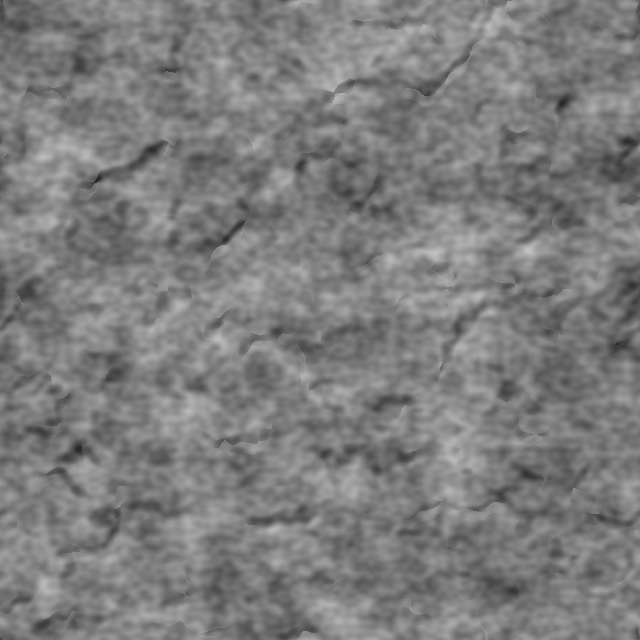
Give the GLSL for this texture, as a Shadertoy shader.

```glsl
#define BASE_GREY 0.502
#define ROUGHNESS 0.128
#define PATCH_COUNT 4.0
#define OCTAVE_STEP 1.75
#define CRACK_CELLS 8.0
#define CRACK_WIDTH 0.13
#define CRACK_DEPTH 0.20
#define LIP_LIGHT 0.07
#define PIT_DEPTH 0.16
#define WARP 0.022
#define CRACK_NORMAL vec2(-0.5, 0.866)

// Integer hash of a cell, two values in 0..1
vec2 hash2(vec2 cell, float seed) {
    uvec3 q = uvec3(cell, seed) * uvec3(1597u, 3571u, 7919u);
    uint h = (q.x ^ (q.y << 9) ^ q.z) * 73244475u;
    h = (h ^ (h >> 16)) * 73244475u + q.y;
    h = (h ^ (h >> 15)) * 73244475u;
    h ^= h >> 16;
    return vec2(h & 65535u, h >> 16) / 65535.0;
}

float cornerSlope(vec2 cell, vec2 offset, vec2 period, float seed) {
    float angle = 6.28319 * hash2(mod(cell, period), seed).x;
    return dot(vec2(cos(angle), sin(angle)), offset);
}

// Gradient noise that wraps after a whole number of cells
float noise(vec2 uv, vec2 period, float seed) {
    vec2 p = uv * period + hash2(vec2(3.0, 5.0), seed);
    vec2 cell = floor(p), f = p - cell;
    vec2 s = f * f * f * (f * (f * 6.0 - 15.0) + 10.0);
    vec2 e = vec2(1.0, 0.0);
    float low = mix(cornerSlope(cell, f, period, seed),
                    cornerSlope(cell + e.xy, f - e.xy, period, seed), s.x);
    float high = mix(cornerSlope(cell + e.yx, f - e.yx, period, seed),
                     cornerSlope(cell + e.xx, f - e.xx, period, seed), s.x);
    return mix(low, high, s.y);
}

// Cellular borders, kept mostly where they rise to the right
float cracks(vec2 uv, float cells, float seed) {
    vec2 p = uv * cells, home = floor(p);
    vec2 near = vec2(9.0), next = vec2(9.0);
    for (int y = -2; y <= 2; y++)
    for (int x = -2; x <= 2; x++) {
        vec2 cell = home + vec2(x, y);
        vec2 r = cell + hash2(mod(cell, cells), seed) - p;
        if (dot(r, r) < dot(near, near)) { next = near; near = r; }
        else if (dot(r, r) < dot(next, next)) next = r;
    }
    vec2 normal = normalize(next - near);
    float edge = dot(0.5 * (near + next), normal);
    float facing = smoothstep(0.35, 0.95, abs(dot(normal, CRACK_NORMAL)));
    float width = CRACK_WIDTH * cells / CRACK_CELLS;
    return facing * (1.0 - smoothstep(0.0, width, edge));
}

// Broken cracks at two scales
float fissures(vec2 uv) {
    vec2 bend = vec2(noise(uv, vec2(14.0), 21.0), noise(uv, vec2(14.0), 22.0));
    vec2 ragged = vec2(noise(uv, vec2(38.0), 23.0), noise(uv, vec2(38.0), 24.0));
    vec2 w = uv + WARP * (bend + 0.55 * ragged);
    float broad = smoothstep(0.0, 0.3, noise(uv, vec2(9.0), 25.0));
    float small = smoothstep(0.02, 0.35, noise(uv, vec2(12.0), 26.0));
    return max(broad * cracks(w, CRACK_CELLS, 27.0),
               0.7 * small * cracks(w, 2.0 * CRACK_CELLS - 1.0, 28.0));
}

// Mottling from broad patches down to fine grain, a little wider than tall
float mottling(vec2 uv) {
    float sum = 0.0, frequency = PATCH_COUNT;
    for (int i = 0; i < 6; i++) {
        vec2 period = round(frequency * vec2(0.87, 1.13));
        sum += noise(uv, period, float(i) + 1.0);
        frequency *= OCTAVE_STEP;
    }
    return sum;
}

void mainImage(out vec4 fragColor, in vec2 fragCoord) {
    vec2 uv = fragCoord / iResolution.xy;
    float grey = BASE_GREY + ROUGHNESS * mottling(uv);

    // Dark cracks with a lit lip beneath them
    grey -= CRACK_DEPTH * fissures(uv);
    grey += LIP_LIGHT * fissures(uv + vec2(0.003, 0.017));

    // Scattered soft pits
    float pit = noise(uv, vec2(25.0, 31.0), 31.0) + 0.4 * noise(uv, vec2(6.0), 32.0);
    grey -= PIT_DEPTH * smoothstep(0.3, 0.7, pit);

    fragColor = vec4(vec3(clamp(grey, 0.0, 1.0)), 1.0);
}
```
